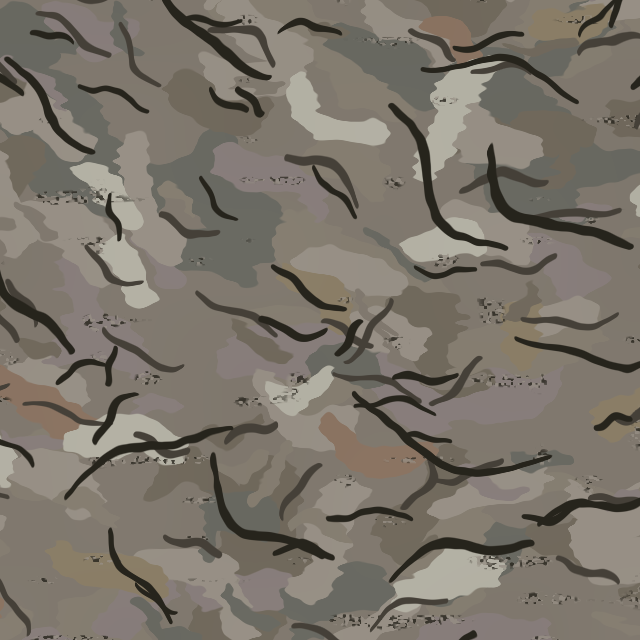
This pattern is drawn by a Shadertoy shader. Its source:

```glsl
// Weathered, painterly rock: flat ragged patches of taupe, umber and slate,
// overlaid with pale, ochre and rust dabs and thin bent ink lines.
// Every layer is a jittered grid of curved strokes that follow a flow field.

const int LIGHT = 5, OCHRE = 6, PALE = 8, DARK = 9, INK = 10;
const vec3 PALETTE[11] = vec3[11](
    vec3(0.50, 0.47, 0.43),  // taupe
    vec3(0.53, 0.49, 0.48),  // mauve
    vec3(0.52, 0.49, 0.44),  // stone
    vec3(0.44, 0.41, 0.36),  // umber
    vec3(0.41, 0.41, 0.38),  // slate
    vec3(0.59, 0.56, 0.52),  // light
    vec3(0.54, 0.49, 0.40),  // ochre
    vec3(0.54, 0.45, 0.38),  // rust
    vec3(0.70, 0.69, 0.64),  // pale
    vec3(0.27, 0.25, 0.22),  // dark
    vec3(0.15, 0.14, 0.11)); // ink

float hash(vec2 p, float seed) {
    vec3 q = fract(vec3(p.xyx + seed * 7.13) * vec3(0.1031, 0.1030, 0.0973));
    q += dot(q, q.yzx + 33.33);
    return fract((q.x + q.y) * q.z);
}

float noise(vec2 p, float seed) {
    vec2 i = floor(p), f = fract(p);
    f = f * f * (3.0 - 2.0 * f);
    return mix(mix(hash(i, seed), hash(i + vec2(1, 0), seed), f.x),
               mix(hash(i + vec2(0, 1), seed), hash(i + vec2(1, 1), seed), f.x), f.y);
}

vec2 noise2(vec2 p, float seed) {
    return vec2(noise(p, seed), noise(p, seed + 3.7)) - 0.5;
}

// Grain falls to the right on the left side and levels out on the right.
float flowAngle(vec2 p) {
    return mix(-0.65, 0.2, smoothstep(0.1, 0.9, p.x)) + 1.3 * (noise(p * 3.0, 5.0) - 0.5);
}

// Approximate distance to a bent, tapered stroke; size = half length, half width.
float strokeDistance(vec2 q, vec2 size, float bend, float phase) {
    float t = clamp(q.x / size.x, -1.2, 1.2);
    q.y += size.x * (bend * (t * t - 0.3) + 0.09 * sin(4.0 * t + phase));
    float beyond = max(abs(q.x) - size.x + size.y, 0.0);
    return length(vec2(beyond, q.y)) - size.y * (1.0 - 0.4 * t * t);
}

// Paints one grid of strokes, picking from `count` tones starting at `first`.
vec3 paintLayer(vec3 color, vec2 p, float cell, vec2 size, float density,
                int first, int count, float seed, float pixel) {
    vec2 home = floor(p / cell);
    for (int y = -1; y <= 1; y++)
    for (int x = -1; x <= 1; x++) {
        vec2 id = home + vec2(x, y);
        if (hash(id, seed) > density) continue;
        vec2 center = (id + 0.1 + 0.8 * vec2(hash(id, seed + 1.0), hash(id, seed + 2.0))) * cell;
        float angle = flowAngle(center) + 0.9 * (hash(id, seed + 3.0) - 0.5);
        // A few strokes cut across the grain.
        if (hash(id, seed + 4.0) > 0.88) angle += 1.2;
        float c = cos(angle), s = sin(angle);
        vec2 q = mat2(c, -s, s, c) * (p - center);
        vec2 extent = size * vec2(mix(0.55, 1.0, hash(id, seed + 5.0)),
                                  mix(0.65, 1.0, hash(id, seed + 6.0)));
        float bend = 0.7 * (hash(id, seed + 7.0) - 0.5);
        float d = strokeDistance(q, extent, bend, 6.28 * hash(id, seed + 8.0));
        int tone = first + min(int(hash(id, seed + 9.0) * float(count)), count - 1);
        color = mix(color, PALETTE[tone], smoothstep(pixel, -pixel, d));
    }
    return color;
}

// Sparse crumbs of broken paint along narrow streaks.
vec3 addCrumbs(vec3 color, vec2 p) {
    float streak = smoothstep(0.83, 0.9, noise(p * vec2(13.0, 32.0), 71.0));
    float grain = noise(p * vec2(170.0, 260.0), 73.0);
    vec3 crumb = mix(PALETTE[INK], PALETTE[LIGHT], smoothstep(0.3, 0.65, noise(p * 210.0, 79.0)));
    return mix(color, crumb, streak * smoothstep(0.52, 0.6, grain) * 0.8);
}

void mainImage(out vec4 fragColor, in vec2 fragCoord) {
    float pixel = 0.8 / iResolution.y;
    vec2 p = fragCoord / iResolution.y;

    // Slow warp bends the shapes; bristle warp frays patch edges sideways.
    vec2 warped = p + 0.045 * noise2(p * 6.0, 11.0);
    vec2 ragged = warped + 0.028 * noise2(p * 17.0, 17.0) + 0.006 * noise2(p * 60.0, 19.0);
    ragged.x += 0.018 * (noise(p * vec2(28.0, 115.0), 23.0) - 0.5);
    vec2 lineSpace = warped + 0.004 * noise2(p * 55.0, 29.0);

    // Ground and mid-tone patches, from broad to small.
    vec3 color = PALETTE[0];
    color = paintLayer(color, ragged, 0.27, vec2(0.21, 0.085), 0.95, 0, 5, 101.0, pixel);
    color = paintLayer(color, ragged, 0.16, vec2(0.13, 0.038), 0.75, 0, 5, 127.0, pixel);

    // Lighter and warmer dabs, partly covered again by small strokes.
    color = paintLayer(color, ragged, 0.18, vec2(0.13, 0.038), 0.55, LIGHT, 1, 151.0, pixel);
    color = paintLayer(color, ragged, 0.21, vec2(0.11, 0.035), 0.40, OCHRE, 2, 173.0, pixel);
    color = paintLayer(color, ragged, 0.10, vec2(0.065, 0.014), 0.45, 0, 5, 197.0, pixel);
    color = paintLayer(color, ragged, 0.22, vec2(0.12, 0.033), 0.50, PALE, 1, 223.0, pixel);
    color += 0.012 * (noise(p * 5.0, 41.0) - 0.5);
    color = addCrumbs(color, p);

    // Thin crack lines.
    color = paintLayer(color, lineSpace, 0.14, vec2(0.080, 0.0075), 0.70, DARK, 1, 251.0, pixel);
    color = paintLayer(color, lineSpace, 0.13, vec2(0.065, 0.0070), 0.40, INK, 1, 277.0, pixel);
    color = paintLayer(color, lineSpace, 0.25, vec2(0.170, 0.0090), 0.80, INK, 1, 307.0, pixel);

    fragColor = vec4(color, 1.0);
}
```
